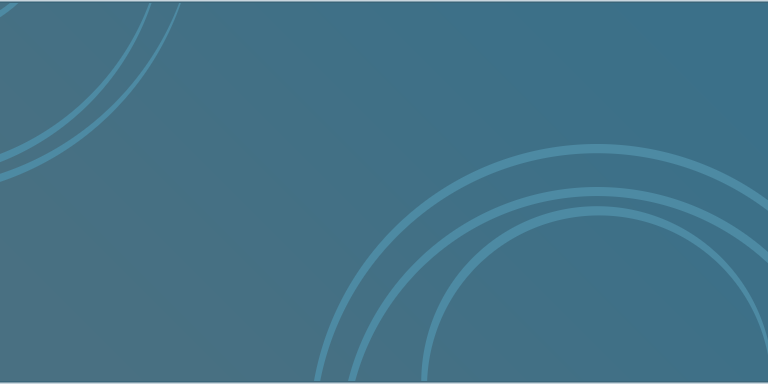
Reproduce this background procedurally as a WebGL 2 fragment shader.

```glsl
#version 300 es
precision highp float;
// Slate-blue diagonal gradient with two groups of tapering rings and pale edge lines.

uniform vec2 u_resolution;
out vec4 fragColor;

const vec3 GREY_BLUE = vec3(0.287, 0.440, 0.508);  // lower left
const vec3 TEAL_BLUE = vec3(0.232, 0.440, 0.536);  // upper right
const vec3 RING_BLUE = vec3(0.302, 0.541, 0.640);
const vec3 EDGE_PALE = vec3(0.79, 0.84, 0.87);
const vec3 EDGE_DARK = vec3(0.225, 0.395, 0.475);
const float EDGE_WIDTH = 0.0039;                   // in canvas heights
const float ASPECT = 2.0;

// Circles as centre.xy and radius, in canvas heights.
// Each ring is an outer disc minus a slightly shifted inner disc.
const int RINGS = 6;
const vec3 OUTER[RINGS] = vec3[](
  vec3(1.555, -0.124, 0.749), vec3(1.555, -0.156, 0.669), vec3(1.555, 0.005, 0.458),
  vec3(-0.240, 1.240, 0.753), vec3(-0.247, 1.208, 0.677), vec3(-0.208, 1.273, 0.380));
const vec3 INNER[RINGS] = vec3[](
  vec3(1.555, -0.134, 0.735), vec3(1.555, -0.1635, 0.653), vec3(1.560, -0.009, 0.448),
  vec3(-0.234, 1.260, 0.750), vec3(-0.242, 1.227, 0.673), vec3(-0.208, 1.286, 0.3755));

float circleDistance(vec2 p, vec3 circle) {
  return length(p - circle.xy) - circle.z;
}

// Antialiased coverage of the inside of a signed distance.
float coverage(float d, float pixel) {
  return clamp(0.5 - d / pixel, 0.0, 1.0);
}

void main() {
  vec2 uv = gl_FragCoord.xy / u_resolution;
  vec2 p = uv * vec2(ASPECT, 1.0);
  float pixel = 1.0 / u_resolution.y;

  // Diagonal gradient
  float along = (p.x + p.y) / (ASPECT + 1.0);
  vec3 color = mix(GREY_BLUE, TEAL_BLUE, smoothstep(0.0, 0.95, along));

  // Tapering rings
  float rings = 0.0;
  for (int i = 0; i < RINGS; i++) {
    float outer = coverage(circleDistance(p, OUTER[i]), pixel);
    float inner = coverage(circleDistance(p, INNER[i]), pixel);
    rings = max(rings, outer - inner);
  }
  color = mix(color, RING_BLUE, rings);

  // Dark line and pale border along the top and bottom
  float edge = min(p.y, 1.0 - p.y);
  color = mix(color, EDGE_DARK, coverage(edge - 2.0 * EDGE_WIDTH, pixel));
  color = mix(color, EDGE_PALE, coverage(edge - EDGE_WIDTH, pixel));

  fragColor = vec4(color, 1.0);
}
```
